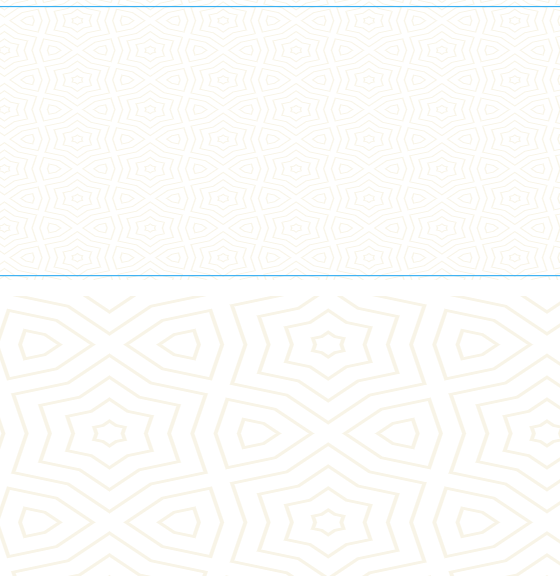
Top, the full canvas; bottom, a detail of the centre.
This pattern is drawn by a Shadertoy shader. Its source:

```glsl
// Offset from the nearest star centre on a hexagonal lattice of unit spacing
vec2 hexCell(vec2 p) {
    vec2 period = vec2(sqrt(3.0), 1.0);
    vec2 a = mod(p + 0.5 * period, period) - 0.5 * period;
    vec2 b = mod(p, period) - 0.5 * period;
    return dot(a, a) < dot(b, b) ? a : b;
}

// Mirror a cell into the 30 degree wedge between a star's notch and its tip
vec2 foldWedge(vec2 q) {
    q = abs(q);
    vec2 tipNormal = vec2(-0.5, 0.8660254);
    q -= 2.0 * max(dot(q, tipNormal), 0.0) * tipNormal;
    return abs(q);
}

// Coverage of a stroke with a smooth edge one pixel wide
float stroke(float dist, float halfWidth, float pixel) {
    return clamp((halfWidth - abs(dist)) / pixel + 0.5, 0.0, 1.0);
}

void mainImage(out vec4 fragColor, in vec2 fragCoord) {
    vec2 uv = fragCoord / iResolution.y;
    float pixel = 1.0 / iResolution.y;

    // Hexagonal lattice, stretched sideways
    vec2 cell = hexCell((uv - vec2(0.797, 0.503)) / vec2(0.3007, 0.2116));
    vec2 wedge = foldWedge(cell);

    // Parallel slanted lines become nested stars and bulging triangles
    float slant = wedge.x - 0.24 * wedge.y;
    float spacing = 0.092;
    float lineOffset = mod(slant - 0.052 + 0.5 * spacing, spacing) - 0.5 * spacing;
    float lineDist = lineOffset * 0.25 / length(vec2(1.0, 0.24));
    float outline = stroke(lineDist, 0.00195, pixel);
    vec3 color = mix(vec3(1.0), vec3(0.972, 0.957, 0.905), outline);

    // Blue rules near the top and bottom edges
    float ruleDist = min(abs(uv.y - 0.9766), abs(uv.y - 0.0156));
    color = mix(color, vec3(0.22, 0.69, 0.95), stroke(ruleDist, 0.0021, pixel));

    fragColor = vec4(color, 1.0);
}
```
